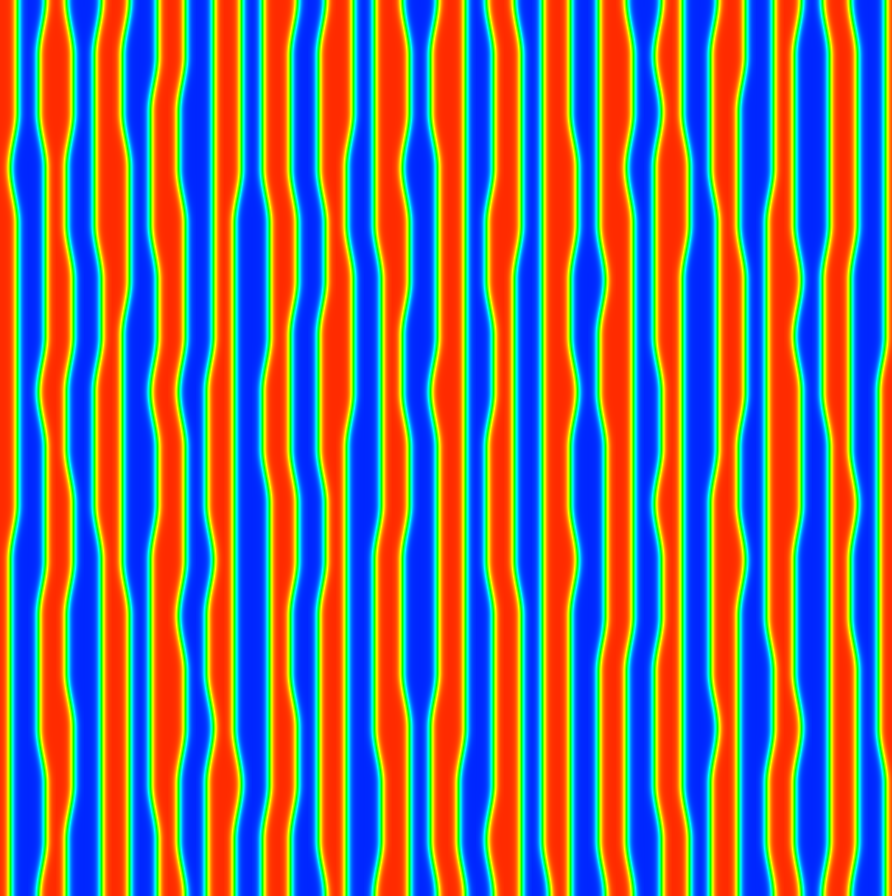
This pattern is drawn by a Shadertoy shader. Its source:

```glsl
// Sixteen vertical red and blue bands with soft rainbow borders.
// Each border steps sideways between two offsets, row by row; a smooth
// profile across the nearest border is then mapped to a hue.

const float BORDERS = 32.0;      // borders per canvas height, two per repeat
const float ROWS = 16.0;         // rows at which a border may step
const float STEP_SIZE = 0.125;   // sideways offset, in border spacings
const float SOFTNESS = 0.145;    // border half width, in border spacings
const float RED_HUE = 10.0 / 360.0;
const float BLUE_HUE = 231.0 / 360.0;

float hash(vec2 p) {
    vec3 q = fract(vec3(p.xyx) * 0.1031);
    q += dot(q, q.yzx + 33.33);
    return fract((q.x + q.y) * q.z);
}

// Value noise along y, separate for each lane.
float laneNoise(float lane, float y) {
    float row = floor(y);
    return mix(hash(vec2(lane, row)), hash(vec2(lane, row + 1.0)),
               smoothstep(0.0, 1.0, y - row));
}

// Side (-1 or 1) taken by a border at a row; both sides of a band often agree.
float borderSide(float border, float row) {
    float band = floor((border + 1.0) * 0.5);
    float shared = laneNoise(band + 61.0, row * 0.55 + 7.0) - 0.5;
    float own = laneNoise(border + 137.0, row * 0.7 + 19.0) - 0.5;
    return shared + 0.85 * own < 0.0 ? -1.0 : 1.0;
}

// Eased sideways offset of a border at a continuous height.
float borderOffset(float border, float y) {
    float row = floor(y);
    float ease = smoothstep(0.0, 1.0, y - row);
    return STEP_SIZE * mix(borderSide(border, row), borderSide(border, row + 1.0), ease);
}

vec3 hueColor(float hue) {
    return clamp(abs(fract(hue + vec3(0.0, 2.0, 1.0) / 3.0) * 6.0 - 3.0) - 1.0, 0.0, 1.0);
}

void mainImage(out vec4 fragColor, in vec2 fragCoord) {
    vec2 uv = fragCoord / iResolution.y;
    float x = uv.x * BORDERS;

    // Signed distance to the border in this half repeat.
    float border = floor(x);
    float dist = x - border - 0.5 - borderOffset(border, uv.y * ROWS);

    // Alternate borders run red to blue and blue to red.
    float direction = 1.0 - 2.0 * mod(border, 2.0);
    float blueness = 0.5 + 0.5 * tanh(direction * dist / SOFTNESS);
    fragColor = vec4(hueColor(mix(RED_HUE, BLUE_HUE, blueness)), 1.0);
}
```
